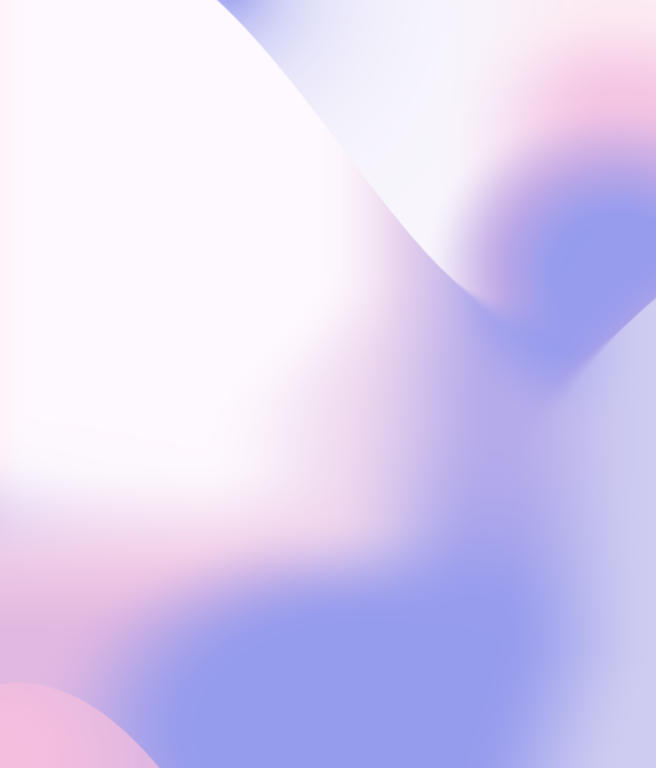
Reproduce this background procedurally as a WebGL 1 fragment shader.

```glsl
precision highp float;
// Soft pastel mesh gradient: a pearl sheet, blue and pink glows, an icy panel and a pink hill.
uniform vec2 u_resolution;

// Palette
const vec3 WHITE    = vec3(0.995, 0.975, 0.995);
const vec3 PEARL    = vec3(0.975, 0.965, 0.990);
const vec3 ROSE_TINT = vec3(1.0, 0.95, 0.97);
const vec3 BLUSH    = vec3(0.93, 0.84, 0.93);
const vec3 PALE_PINK = vec3(0.99, 0.92, 0.95);
const vec3 PINK     = vec3(0.96, 0.77, 0.89);
const vec3 DUSK_PINK = vec3(0.94, 0.79, 0.90);
const vec3 ORCHID   = vec3(0.88, 0.72, 0.88);
const vec3 LILAC    = vec3(0.75, 0.66, 0.90);
const vec3 LAVENDER = vec3(0.71, 0.67, 0.92);
const vec3 BLUE     = vec3(0.59, 0.61, 0.93);
const vec3 ICE      = vec3(0.81, 0.80, 0.945);
const vec3 HILL_PINK = vec3(0.955, 0.745, 0.875);

// Layout, in units of the canvas height
const float ASPECT = 0.857;
const vec2 POOL_CENTER = vec2(0.482, 0.05);
const vec2 POOL_RADII  = vec2(0.332, 0.208);
const vec2 ORB_CENTER  = vec2(0.807, 0.648);
const vec2 ORB_SHADOW  = vec2(0.762, 0.622);
const vec2 CORNER_GLOW = vec2(0.30, 1.013);
const vec2 HILL_CENTER = vec2(0.0, 0.01);
const float EDGE_SOFTNESS = 0.0015;

// Falls from 1 to 0 as x goes from a to b
float fade(float a, float b, float x) {
  return 1.0 - smoothstep(a, b, x);
}

// Signed height above the S-shaped border of the pearl sheet
float aboveCrest(vec2 p) {
  float u = min((p.x - 0.449) / 0.215, 1.1);
  float drop = u * (1.32 - u * u * (0.277 + 0.05 * u));
  return (p.y - 0.805 + 0.215 * drop) / 1.5;
}

// Signed height above the diagonal border of the panel
float abovePanel(vec2 p) {
  float r = ASPECT - p.x;
  return (p.y - 0.612 + 0.85 * r + 1.15 * r * r) / 1.35;
}

// Pearl sheet that darkens to the right and the bottom
vec3 sheet(vec2 p) {
  float upper = smoothstep(0.44, 0.648, p.y);
  float x = p.x + 0.15 * max(0.453 - p.y, 0.0);
  vec3 c = mix(WHITE, ROSE_TINT, 0.7 * fade(0.0, 0.035, p.x));

  // Right side
  vec3 deep = mix(LAVENDER, BLUE, fade(0.141, 0.44, p.y));
  c = mix(c, BLUSH, smoothstep(mix(0.273, 0.417, upper), mix(0.508, 0.547, upper), x));
  c = mix(c, deep, smoothstep(mix(0.443, 0.482, upper), 0.651, x));

  // Pink band at the lower left, with a cool rim on its upper end
  float left = fade(0.326, 0.56, p.x);
  c = mix(c, DUSK_PINK, left * fade(0.238, 0.401, p.y));
  c = mix(c, ORCHID, left * fade(0.167, 0.284, p.y));
  float rim = (p.y - 0.329) / 0.059;
  c = mix(c, LAVENDER, 0.25 * exp(-rim * rim - p.x / 0.091));

  // Blue pool below and the glow at the right
  c = mix(c, BLUE, fade(0.68, 1.35, length((p - POOL_CENTER) / POOL_RADII)));
  return mix(c, BLUE, fade(0.072, 0.182, distance(p, ORB_SHADOW)));
}

// Upper right sky with a blue orb inside a pink halo
vec3 sky(vec2 p) {
  vec2 q = p - ORB_CENTER;
  q.y *= q.y > 0.0 ? 1.15 : 1.0;
  float d = length(q);
  vec3 halo = mix(PINK, PALE_PINK, smoothstep(0.247, 0.404, d));
  vec3 c = mix(PEARL, halo, smoothstep(0.56, 0.794, p.x));
  c = mix(c, BLUE, exp(-distance(p, CORNER_GLOW) / 0.078));
  c = mix(LILAC, c, smoothstep(0.137, 0.26, d));
  return mix(BLUE, c, smoothstep(0.072, 0.176, d));
}

void main() {
  vec2 p = gl_FragCoord.xy / u_resolution * vec2(ASPECT, 1.0);
  float soft = max(EDGE_SOFTNESS, 0.8 / u_resolution.y);

  // The crest border melts away towards the right
  vec3 base = sheet(p);
  float crestSoft = soft + 0.03 * smoothstep(0.59, 0.72, p.x);
  vec3 color = mix(base, sky(p), smoothstep(-crestSoft, crestSoft, aboveCrest(p)));

  // Icy panel with a lilac fringe along its border
  float gap = abovePanel(p);
  float fringe = exp(-max(gap, 0.0) / 0.02) * smoothstep(0.68, 0.78, p.x);
  color = mix(color, LILAC, 0.5 * fringe);
  float panelX = p.x + 0.3 * max(0.154 - p.y, 0.0);
  vec3 panel = mix(base, ICE, smoothstep(0.651, 0.859, panelX));
  float panelSoft = soft + 0.025 * fade(0.68, 0.82, p.x);
  color = mix(panel, color, smoothstep(-panelSoft, panelSoft, gap));

  // Pink hill in the lower left corner
  float hx = p.x - 0.023;
  float hillGap = (p.y - 0.111 + 3.23 * hx * hx) / sqrt(1.0 + 41.7 * hx * hx);
  vec3 hill = mix(HILL_PINK, mix(ORCHID, LILAC, 0.15), smoothstep(0.04, 0.25, distance(p, HILL_CENTER)));
  color = mix(hill, color, smoothstep(-soft, soft, hillGap));

  gl_FragColor = vec4(color, 1.0);
}
```
